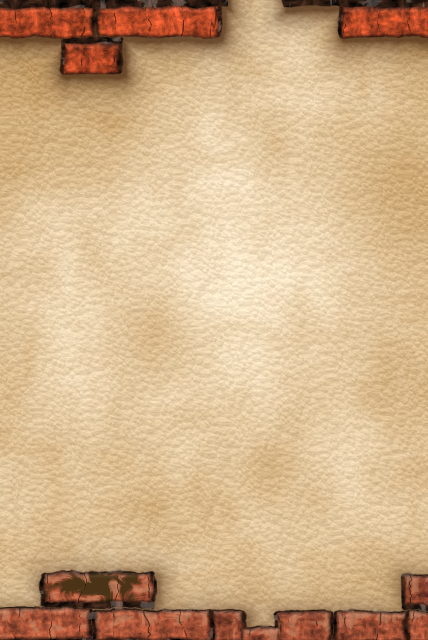
Reproduce this background procedurally as a Shadertoy shader.

```glsl
// Aged, stained parchment plaster framed by broken brickwork above and below.
#define CREAM vec3(0.95, 0.87, 0.74)
#define TAN vec3(0.79, 0.64, 0.43)
#define SHADOW vec3(0.30, 0.17, 0.07)
#define MORTAR vec3(0.15, 0.09, 0.06)
#define RED_BRICK vec3(0.70, 0.28, 0.15)
#define DUSTY_BRICK vec3(0.61, 0.30, 0.20)
#define MOSS vec3(0.29, 0.20, 0.09)
#define BRICK_HALF_HEIGHT 0.035
#define SHADOW_REACH 0.026
#define GRAIN_SCALE 62.0

// Each brick: centre x, centre y, half width (canvas is 1 wide, 1.5 high)
const int BRICKS = 13;
const vec3 bricks[BRICKS] = vec3[](
    vec3(0.095, 1.447, 0.123), vec3(0.370, 1.449, 0.138), vec3(0.215, 1.362, 0.063),
    vec3(0.920, 1.448, 0.120), vec3(0.230, 0.123, 0.126), vec3(0.095, 0.038, 0.115),
    vec3(0.357, 0.035, 0.132), vec3(0.533, 0.033, 0.034), vec3(0.610, -0.008, 0.043),
    vec3(0.710, 0.029, 0.062), vec3(0.866, 0.031, 0.079), vec3(0.990, 0.031, 0.037),
    vec3(0.988, 0.117, 0.043));

// Each stain: centre x, centre y, radius
const int STAINS = 6;
const vec3 stains[STAINS] = vec3[](
    vec3(0.39, 0.72, 0.09), vec3(0.25, 1.20, 0.11), vec3(0.62, 0.41, 0.08),
    vec3(0.93, 1.05, 0.14), vec3(0.87, 0.16, 0.10), vec3(0.05, 1.32, 0.17));

vec2 hash2(vec2 p) {
    vec3 q = fract(p.xyx * vec3(0.1031, 0.1030, 0.0973));
    q += dot(q, q.yzx + 33.33);
    return fract((q.xx + q.yz) * q.zy);
}

// Layered, warped sines, roughly -0.6 to 0.6
float waves(vec2 p) {
    float sum = 0.0, amp = 0.5;
    for (int i = 0; i < 5; i++) {
        p = mat2(0.8, 0.6, -0.6, 0.8) * p * 1.7 + 1.3;
        p += 0.6 * sin(p.yx * 1.1);
        sum += amp * sin(p.x) * sin(p.y);
        amp *= 0.6;
    }
    return sum;
}

// Cellular noise: distance to the nearest scattered point
float cells(vec2 p) {
    vec2 cell = floor(p), f = p - cell;
    float nearest = 2.0;
    for (int k = 0; k < 9; k++) {
        vec2 o = vec2(k % 3, k / 3) - 1.0;
        vec2 r = o + hash2(cell + o + 50.0) - f;
        nearest = min(nearest, dot(r, r));
    }
    return sqrt(nearest);
}

float box(vec2 p, vec2 halfSize) {
    vec2 d = abs(p) - halfSize;
    return length(max(d, 0.0)) + min(max(d.x, d.y), 0.0);
}

// x: brick distance, y: masonry distance, z: nearest brick index
vec3 masonry(vec2 p) {
    vec3 hit = vec3(9.0, max(1.484 - p.y, 0.065 - abs(p.x - 0.595)), 0.0);
    for (int i = 0; i < BRICKS; i++) {
        vec2 q = p - bricks[i].xy;
        vec2 size = vec2(bricks[i].z, BRICK_HALF_HEIGHT);
        float d = box(q, size);
        if (d < hit.x) hit.xz = vec2(d, float(i));
        // Mortar bed sits on the side facing the canvas edge
        q.y -= p.y > 0.75 ? 0.007 : -0.005;
        hit.y = min(hit.y, box(q, size) - 0.008);
    }
    return hit;
}

vec3 paper(vec2 p) {
    float mottle = waves(p * 13.0 + 4.0);
    vec2 q = (p - vec2(0.51, 0.89)) * vec2(1.0, 0.8);
    float tone = 0.56 + 0.34 * exp(-9.0 * dot(q, q)) + 0.30 * waves(p * 3.5) + 0.20 * mottle;
    tone -= 0.16 * smoothstep(0.3, 0.5, abs(p.x - 0.5));
    tone -= 0.16 * smoothstep(0.45, 0.75, abs(p.y - 0.75));
    for (int i = 0; i < STAINS; i++) {
        vec2 s = (p - stains[i].xy) / stains[i].z;
        tone -= (0.30 + 0.35 * mottle) * exp(-dot(s, s));
    }
    // Slanted fibres lit from the upper left
    vec2 g = mat2(0.85, 0.7, -0.5, 1.1) * p * GRAIN_SCALE + 0.7 * waves(p * 20.0);
    float relief = cells(g) - cells(g + vec2(0.22, -0.28));
    relief += 0.6 * (cells(g * 2.1) - cells(g * 2.1 + vec2(0.25, -0.3)));
    return mix(TAN, CREAM, clamp(tone, -0.25, 1.15)) + 0.13 * relief;
}

vec3 brickColor(vec2 p, vec3 hit) {
    vec3 b = bricks[int(hit.z)];
    vec2 q = (p - b.xy) / vec2(b.z, BRICK_HALF_HEIGHT);
    float rough = waves(p * 38.0), upper = step(0.75, p.y);
    vec3 col = mix(DUSTY_BRICK, RED_BRICK, upper);
    col *= 0.88 + 0.24 * hash2(vec2(hit.z, 7.0)).x + 0.40 * rough + 0.30 * waves(p * 110.0);
    // Mossy centre on the loose brick, pale dust on the lower course
    float moss = 1.0 - smoothstep(0.3, 1.0, length(q * vec2(0.95, 0.7)) + rough);
    col = mix(col, MOSS, moss * step(abs(hit.z - 4.0), 0.5));
    float dust = smoothstep(0.1, 0.5, rough + 0.25 * q.y) * (1.0 - upper);
    col = mix(col, vec3(0.68, 0.52, 0.40), 0.5 * dust);
    // Upright cracks, worn rim and lit top edge
    float crack = abs(fract(p.x * 13.0 + 0.22 * waves(p * 16.0)) - 0.5);
    col *= 1.0 - 0.5 * (1.0 - smoothstep(0.0, 0.035, crack)) * smoothstep(-0.2, 0.15, rough);
    col *= mix(0.55, 1.0, smoothstep(0.0, 0.009, -hit.x));
    return col + 0.06 * smoothstep(0.55, 0.85, q.y);
}

void mainImage(out vec4 fragColor, in vec2 fragCoord) {
    vec2 p = fragCoord / iResolution.xy * vec2(1.0, 1.5);
    float soft = 1.5 / iResolution.y;
    // Chipped outlines
    vec2 chipped = p + 0.006 * vec2(waves(p * 24.0), waves(p * 24.0 + 9.0));
    vec3 hit = masonry(chipped);
    // Paper under a soft shadow
    float shade = exp(-max(masonry(chipped + vec2(-0.006, 0.010)).y, 0.0) / SHADOW_REACH);
    vec3 col = mix(paper(p), SHADOW, shade * mix(0.55, 0.78, step(0.75, p.y)));
    // Mortar, then bricks
    vec3 mortar = MORTAR * (1.0 + 1.3 * waves(p * 55.0));
    mortar += 0.20 * smoothstep(0.22, 0.5, waves(p * 30.0 + 2.0));
    col = mix(col, mortar, 1.0 - smoothstep(-soft, soft, hit.y));
    col = mix(col, brickColor(p, hit), 1.0 - smoothstep(-soft, soft, hit.x));
    fragColor = vec4(clamp(col, 0.0, 1.0), 1.0);
}
```
